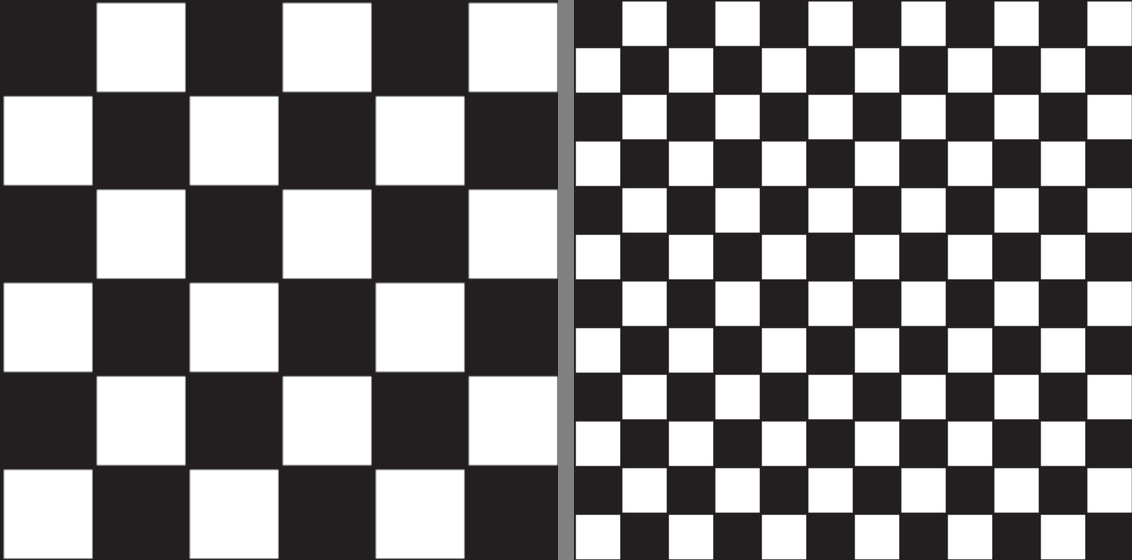
Left, the tile; right, the same tile 2 across and 2 down.
Give the GLSL for this pattern, as a Shadertoy shader.

```glsl
const vec2 CELLS = vec2(6.0);               // even counts, so the checks wrap
const vec2 TILE_SIZE = vec2(0.953, 0.952);  // side of a light tile, in cells
const vec2 OFFSET = vec2(0.0176, -0.0086);  // shift of the tiles, in cells
const float EDGE_SOFTNESS = 0.022;          // width of the edge ramp, in cells
const vec3 DARK = vec3(0.137, 0.122, 0.125);
const vec3 LIGHT = vec3(1.0);
const vec3 EDGE_TINT = vec3(0.0, 0.016, 0.022);  // cool cast of the half-tones

// Soft coverage of a centred rectangle
float rectangleCoverage(vec2 point, vec2 halfSize, vec2 softness) {
    vec2 inside = clamp((halfSize - abs(point)) / softness + 0.5, 0.0, 1.0);
    return inside.x * inside.y;
}

void mainImage(out vec4 fragColor, in vec2 fragCoord) {
    vec2 position = fragCoord / iResolution.xy * CELLS - OFFSET;
    vec2 cell = floor(position);
    vec2 local = fract(position) - 0.5;

    // Alternate cells carry a light tile
    float isLight = 1.0 - mod(cell.x + cell.y, 2.0);
    vec2 softness = max(vec2(EDGE_SOFTNESS), CELLS / iResolution.xy);
    float coverage = isLight * rectangleCoverage(local, 0.5 * TILE_SIZE, softness);

    // Blend with a faint cool tint along the edges
    vec3 color = mix(DARK, LIGHT, coverage);
    color += EDGE_TINT * 4.0 * coverage * (1.0 - coverage);
    fragColor = vec4(color, 1.0);
}
```
